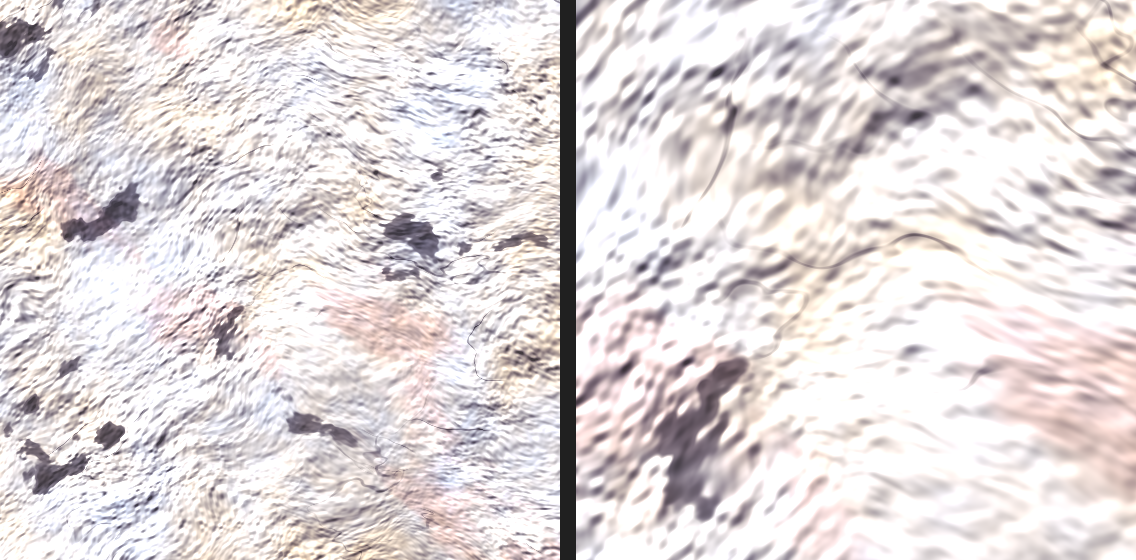
Left: the whole. Right: its middle third, enlarged.
Write a Shadertoy shader that draws this texture.

```glsl
const vec3 SHADOW_HUE = vec3(1.03, 0.93, 1.05);
const vec3 SUNLIT_HUE = vec3(1.025, 0.985, 0.975);
const vec3 WARM_SHIFT = vec3(0.022, 0.0, -0.036);
const vec3 IRON_STAIN = vec3(0.97, 0.89, 0.88);
const vec2 TO_SUN = vec2(-0.0022, 0.0046);

float hash(vec2 p) {
    return fract(sin(dot(p, vec2(127.1, 311.7))) * 43758.5);
}

float valueNoise(vec2 p) {
    vec2 cell = floor(p);
    vec2 f = fract(p);
    f = f * f * f * (f * (f * 6.0 - 15.0) + 10.0);
    float low = mix(hash(cell), hash(cell + vec2(1, 0)), f.x);
    float high = mix(hash(cell + vec2(0, 1)), hash(cell + vec2(1, 1)), f.x);
    return mix(low, high, f.y);
}

// Fractal noise, centred on zero with roughly unit deviation
float fbm(vec2 p, int octaves, float gain) {
    float sum = 0.0, power = 0.0, weight = 1.0;
    for (int i = 0; i < octaves; i++) {
        sum += weight * (valueNoise(p) - 0.5);
        power += weight * weight;
        weight *= gain;
        p = mat2(1.6, 1.2, -1.2, 1.6) * p + vec2(17.3, 9.1);
    }
    return sum / (0.214 * sqrt(power));
}

// Coordinates along and across a bedding direction
vec2 bedding(vec2 p, float angle, float stretch) {
    vec2 along = vec2(cos(angle), sin(angle));
    return vec2(dot(p, along), stretch * dot(p, vec2(-along.y, along.x)));
}

float stoneHeight(vec2 p, float angle) {
    return fbm(bedding(p, angle, 1.9) * 13.0, 4, 0.82);
}

// x: slope facing the sun, y: height
vec2 stoneRelief(vec2 p, float angle) {
    float height = stoneHeight(p, angle);
    return vec2(height - stoneHeight(p + TO_SUN, angle), height);
}

// Thin broken fractures along the bedding
float cracks(vec2 p, float angle) {
    float ridge = abs(fbm(bedding(p, angle, 2.4) * 5.0 + 31.0, 4, 0.5));
    float presence = smoothstep(0.3, 1.1, fbm(p * 6.0 + 57.0, 2, 0.5));
    return (1.0 - smoothstep(0.02, 0.1, ridge)) * presence;
}

// Field whose peaks become shaded hollows
float hollows(vec2 p, float angle) {
    return fbm(bedding(p, angle, 1.5) * 7.0 + 83.0, 5, 0.52);
}

vec3 stoneTint(vec2 p) {
    float warmth = fbm(p * 5.0 + 41.0, 5, 0.7);
    float stain = fbm(bedding(p, -0.6, 1.8) * 3.0 + 12.0, 5, 0.55);
    float stained = smoothstep(0.6, 1.6, stain + 1.2 * (p.x - 0.5));
    return (1.0 + WARM_SHIFT * warmth) * mix(vec3(1.0), IRON_STAIN, stained);
}

void mainImage(out vec4 fragColor, in vec2 fragCoord) {
    vec2 uv = fragCoord / iResolution.y;
    vec2 bend = vec2(fbm(uv * 4.0, 3, 0.5), fbm(uv * 4.0 + 23.0, 3, 0.5));
    vec2 p = uv + 0.014 * bend;

    // Beds rise on the left and dip on the right
    float dips = smoothstep(-0.15, 0.15, uv.x - 0.62 + 0.09 * bend.x);
    float angle = dips > 0.5 ? -0.25 : 0.62;
    vec2 relief = mix(stoneRelief(p, 0.62), stoneRelief(p, -0.25), dips);

    // Sunlit exposure with broad and medium patches
    float broad = fbm(uv * 2.6 + 5.0, 3, 0.5);
    float patches = fbm(bedding(p, 0.45, 1.5) * 6.0 + 71.0, 4, 0.6);
    float roughness = mix(0.7, 1.25, smoothstep(-1.0, 1.0, fbm(uv * 5.0 + 3.0, 3, 0.5)));
    float light = 0.885 + 0.06 * broad + 0.055 * patches - 0.06 * (uv.y - 0.5);
    light += roughness * (0.23 * relief.x + 0.06 * relief.y);

    // Fractures and shaded hollows
    float fracture = mix(cracks(p, 0.62), cracks(p, -0.25), dips);
    float hollow = mix(hollows(p, 0.62), hollows(p, -0.25), dips) - 0.12 * relief.y;
    light -= 0.3 * fracture;
    float shaded = smoothstep(1.75, 2.05, hollow);
    float deep = smoothstep(2.1, 2.5, hollow);
    light = mix(light, 0.45 - 0.13 * deep + 0.07 * relief.x, shaded);
    light = max(light, 0.24);

    // Violet shadows, cream highlights, clipped by overexposure
    vec3 hue = mix(SHADOW_HUE, SUNLIT_HUE, smoothstep(0.35, 0.85, light));
    fragColor = vec4(min(light * hue * stoneTint(p), vec3(1.0)), 1.0);
}
```
